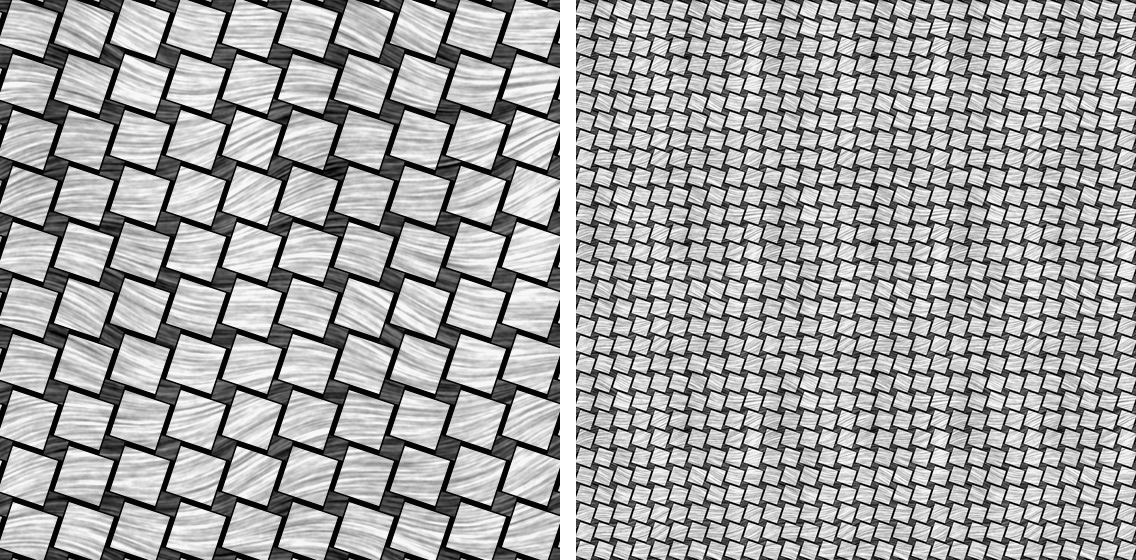
Left, the tile; right, the same tile 3 across and 3 down.
Give the GLSL for this pattern, as a WebGL 2 fragment shader.

```glsl
#version 300 es
precision highp float;
// Tilted brushed-metal squares on a 10 by 10 grid, parted by black grooves,
// with small dark squares filling the pinwheel gaps between them.
// The brushing is wrapped noise averaged along a smoothly turning flow.

uniform vec2 u_resolution;
out vec4 fragColor;

const float TAU = 6.2831853;
const float CELLS = 10.0;                  // repeats across and down
const vec2 TILT = vec2(0.9487, -0.3162);   // direction of a square's edge
const float PLATE_HALF = 0.424;            // half sides, in cells
const float GAP_HALF = 0.18;

const float GRAIN = 256.0;                 // noise cells across the canvas
const int STROKE_STEPS = 16;               // samples on each side
const float STROKE_STEP = 0.003;           // sample spacing, in canvas units
const float STROKE_CONTRAST = 1.95;
const float FLOW_WAVES = 2.0;              // whole waves, so the flow wraps
const float FLOW_SWING = 0.29;             // radians, per axis
const vec2 FLOW_PEAK = vec2(0.45, 0.185);

const float PLATE_TONE = 0.83;
const float GAP_TONE = 0.28;
const float GROOVE_TONE = 0.015;
const float MAX_TONE = 0.97;

float hash(vec2 p) {
    return fract(sin(dot(p, vec2(12.9898, 78.233))) * 43758.55);
}

// Value noise that repeats once per canvas
float wrappedNoise(vec2 uv) {
    vec2 p = uv * GRAIN;
    vec2 i = floor(p);
    vec2 f = fract(p);
    f = f * f * (3.0 - 2.0 * f);
    vec2 a = mod(i, GRAIN);
    vec2 b = mod(i + 1.0, GRAIN);
    return mix(mix(hash(a), hash(vec2(b.x, a.y)), f.x),
               mix(hash(vec2(a.x, b.y)), hash(b), f.x), f.y);
}

vec2 flowDirection(vec2 uv) {
    vec2 wave = cos(TAU * FLOW_WAVES * (uv - FLOW_PEAK));
    float angle = FLOW_SWING * (wave.x + wave.y);
    return vec2(cos(angle), sin(angle));
}

// Averages noise along the flow, both ways from the point
float brushStrokes(vec2 uv) {
    float total = wrappedNoise(uv);
    vec2 ahead = uv;
    vec2 behind = uv;
    for (int i = 0; i < STROKE_STEPS; i++) {
        ahead += STROKE_STEP * flowDirection(ahead);
        behind -= STROKE_STEP * flowDirection(behind);
        total += wrappedNoise(ahead) + wrappedNoise(behind);
    }
    return total / float(2 * STROKE_STEPS + 1);
}

float tiltedSquare(vec2 p, float halfSide) {
    vec2 q = abs(vec2(dot(p, TILT), dot(p, vec2(-TILT.y, TILT.x))));
    return max(q.x, q.y) - halfSide;
}

void main() {
    vec2 uv = gl_FragCoord.xy / u_resolution;
    vec2 cell = fract(uv * CELLS);
    float edge = 0.6 * CELLS / min(u_resolution.x, u_resolution.y);

    // Nearest plate at cell centres, nearest gap square at cell corners
    float plate = 1.0;
    float gap = 1.0;
    for (int y = -1; y <= 1; y++) {
        for (int x = -1; x <= 1; x++) {
            vec2 p = cell - vec2(x, y);
            plate = min(plate, tiltedSquare(p - 0.5, PLATE_HALF));
            gap = min(gap, tiltedSquare(p, GAP_HALF));
        }
    }

    // Brushed tones over black grooves
    float strokes = STROKE_CONTRAST * (brushStrokes(uv) - 0.5);
    float tone = GROOVE_TONE;
    tone = mix(tone, max(GAP_TONE + strokes, GROOVE_TONE), smoothstep(edge, -edge, gap));
    tone = mix(tone, min(PLATE_TONE + strokes, MAX_TONE), smoothstep(edge, -edge, plate));
    fragColor = vec4(vec3(tone), 1.0);
}
```
